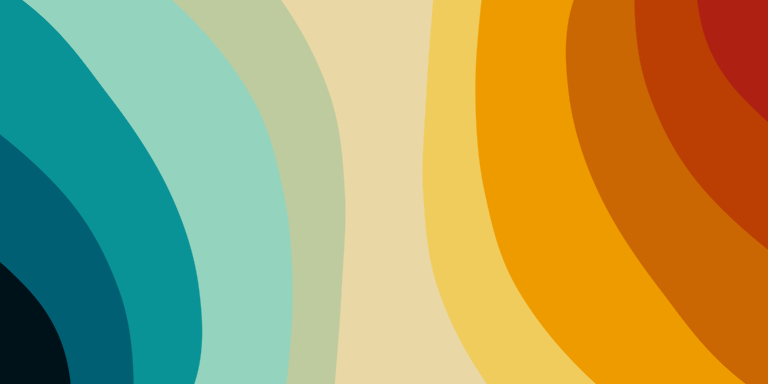
Give the GLSL for this background, as a WebGL 1 fragment shader.

```glsl
precision highp float;
// Nested retro colour waves: cool bands on the left, warm bands on the right.

#define SAND   vec3(0.914, 0.843, 0.647)
#define SAGE   vec3(0.745, 0.796, 0.620)
#define MINT   vec3(0.580, 0.827, 0.745)
#define TEAL   vec3(0.039, 0.576, 0.588)
#define NAVY   vec3(0.000, 0.373, 0.451)
#define INK    vec3(0.000, 0.071, 0.098)
#define YELLOW vec3(0.941, 0.800, 0.365)
#define AMBER  vec3(0.933, 0.608, 0.000)
#define ORANGE vec3(0.792, 0.404, 0.008)
#define RUST   vec3(0.733, 0.243, 0.012)
#define RED    vec3(0.682, 0.125, 0.071)
#define EDGE_SOFTNESS 1.3

uniform vec2 u_resolution;

// Catmull-Rom kernel: weight of a knot at distance t
float knotWeight(float t) {
  float a = abs(t);
  if (a < 1.0) return (1.5 * a - 2.5) * a * a + 1.0;
  if (a < 2.0) return ((2.5 - 0.5 * a) * a - 4.0) * a + 2.0;
  return 0.0;
}

// Spline through seven knots spaced a quarter height apart, running downward;
// the first and last knots lie beyond the canvas and set the end slopes
float edgeX(float y, vec4 upper, vec3 lower) {
  float s = 4.0 * (1.0 - y) + 1.0;
  vec4 wUpper = vec4(knotWeight(s), knotWeight(s - 1.0),
                     knotWeight(s - 2.0), knotWeight(s - 3.0));
  vec3 wLower = vec3(knotWeight(s - 4.0), knotWeight(s - 5.0),
                     knotWeight(s - 6.0));
  return dot(wUpper, upper) + dot(wLower, lower);
}

// Smooth coverage of the area left of an edge
float leftOf(vec2 p, vec4 upper, vec3 lower) {
  float pixels = (edgeX(p.y, upper, lower) - p.x) * u_resolution.x;
  return clamp(pixels / EDGE_SOFTNESS + 0.5, 0.0, 1.0);
}

// Paints a cool band and its warm twin, turned half a circle about the centre
void addBand(inout vec3 color, vec2 p, vec4 upper, vec3 lower,
             vec3 cool, vec3 warm) {
  color = mix(color, cool, leftOf(p, upper, lower));
  color = mix(color, warm, leftOf(1.0 - p, upper, lower));
}

void main() {
  vec2 p = gl_FragCoord.xy / u_resolution;
  vec3 color = SAND;

  // Bands from the centre outward to the corners
  addBand(color, p, vec4(0.255, 0.366, 0.430, 0.449),
          vec3(0.445, 0.436, 0.425), SAGE, YELLOW);
  addBand(color, p, vec4(0.053, 0.224, 0.327, 0.369),
          vec3(0.381, 0.373, 0.354), MINT, AMBER);
  addBand(color, p, vec4(-0.184, 0.029, 0.142, 0.221),
          vec3(0.259, 0.253, 0.176), TEAL, ORANGE);
  addBand(color, p, vec4(-0.520, -0.286, -0.068, 0.081),
          vec3(0.154, 0.174, 0.159), NAVY, RUST);
  addBand(color, p, vec4(-1.200, -0.900, -0.491, -0.143),
          vec3(0.035, 0.092, 0.061), INK, RED);

  gl_FragColor = vec4(color, 1.0);
}
```
